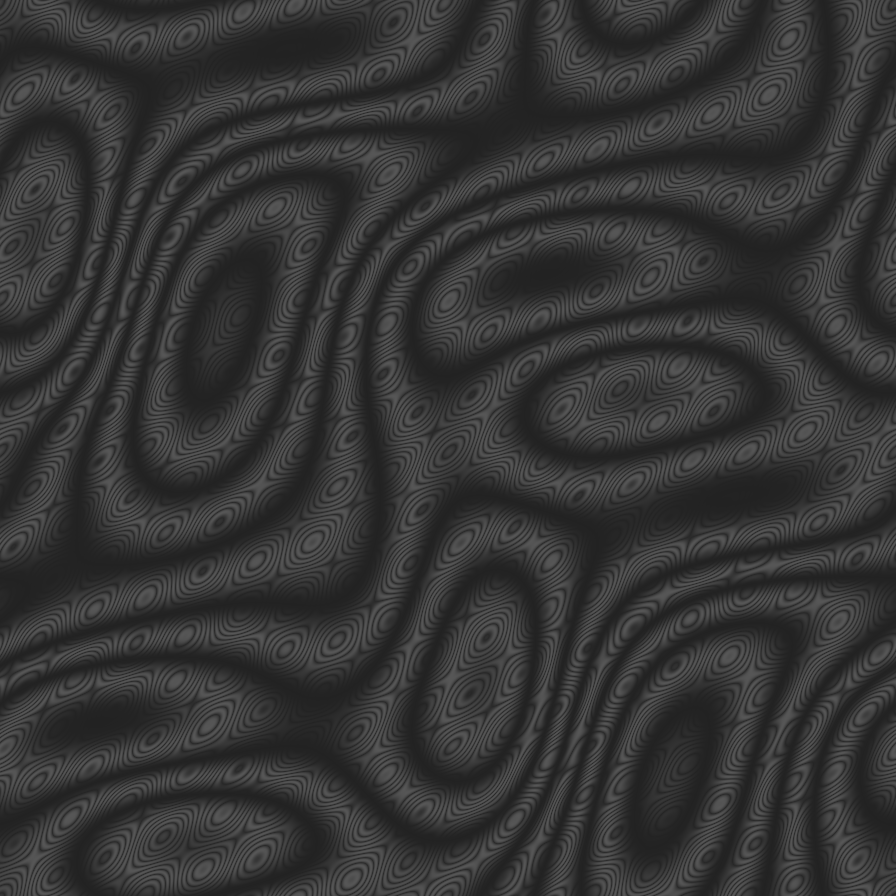
This background is drawn by a Shadertoy shader. Its source:

```glsl
const float TAU = 6.2831853;
const float FLOOR_GREY = 0.135;    // grey inside the dark bands
const float GREY_RANGE = 0.22;     // brightness added by the lit lines
const float BAND_COUNT = 1.2;      // dark bands per unit of terrain height
const float BAND_SHAPE = 0.9;      // below one widens the lit areas
const float LINE_BASE = 0.14;      // light left in the dark contours
const float LINE_DEPTH = 0.78;     // contrast of the contours
const float LINES_PER_EYE = 2.1;   // contour lines per unit of eye height
const float TERRAIN_PULL = 3.6;    // how far the terrain bends the contours
const float MEANDER = 0.05;        // sideways swing of the bands
const float WOBBLE = 0.005;        // displacement of the eye lattice
const vec2 EYE_FREQ = vec2(12.0, 6.0); // across and along the rising diagonal

// Wave vector, amplitude and phase; all repeat over half a diagonal
const int WAVE_COUNT = 7;
const vec4 WAVES[WAVE_COUNT] = vec4[](
    vec4(1.0, -1.0, 1.20, 0.6),
    vec4(2.0, -2.0, 0.50, 2.9),
    vec4(0.0,  2.0, 0.50, 4.0),
    vec4(2.0,  0.0, 0.45, 1.3),
    vec4(1.0,  1.0, 0.30, 5.2),
    vec4(1.0, -3.0, 0.45, 3.4),
    vec4(3.0, -1.0, 0.30, 0.2));

// Broad rolling height field whose ridges meander up the diagonal
float terrain(vec2 p) {
    p += MEANDER * vec2(1.0, -1.0) * sin(TAU * (p.x + p.y) + 0.8);
    float height = 0.0;
    for (int i = 0; i < WAVE_COUNT; i++) {
        vec4 wave = WAVES[i];
        height += wave.z * sin(TAU * dot(wave.xy, p) + wave.w);
    }
    return height;
}

// Lattice of small hills stretched along the rising diagonal
float eyes(vec2 p) {
    p += WOBBLE * sin(TAU * vec2(3.0, 2.0) * p.yx + vec2(0.4, 2.3));
    vec2 angle = TAU * EYE_FREQ * vec2(p.x - p.y, p.x + p.y);
    return cos(angle.x) + cos(angle.y);
}

// Thin dark contours, fading to their mean where too fine to resolve
float contourLines(float level) {
    float footprint = length(vec2(dFdx(level), dFdy(level)));
    float line = abs(sin(0.5 * TAU * level));
    line = mix(line, 4.0 / TAU, smoothstep(0.35, 0.9, footprint));
    return LINE_BASE + LINE_DEPTH * line;
}

void mainImage(out vec4 fragColor, in vec2 fragCoord) {
    vec2 p = fragCoord / iResolution.y;
    float height = terrain(p);

    // Soft dark bands follow the terrain
    float wave = sin(0.5 * TAU * BAND_COUNT * height);
    float light = pow(wave * wave, BAND_SHAPE);

    // Fine contours follow the hills, skewed by the terrain
    float lines = contourLines(LINES_PER_EYE * eyes(p) + TERRAIN_PULL * height);

    fragColor = vec4(vec3(FLOOR_GREY + GREY_RANGE * light * lines), 1.0);
}
```
